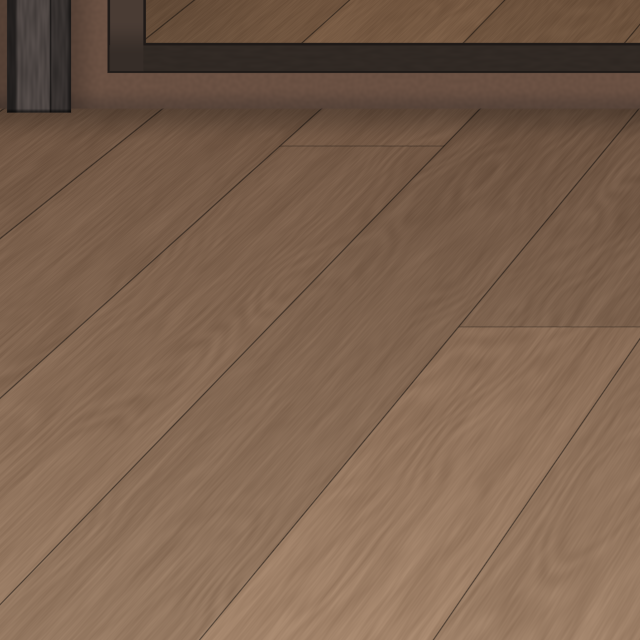
Reproduce this texture procedurally as a WebGL 2 fragment shader.

```glsl
#version 300 es
precision highp float;
uniform vec2 u_resolution;
out vec4 outColor;

float hash(vec2 p) {
  p = fract(p * vec2(0.1031, 0.1137));
  p += dot(p, p.yx + 33.33);
  return fract((p.x + p.y) * p.x * 7.13);
}

vec2 gradient(vec2 cell) {
  float angle = 6.2832 * hash(cell);
  return vec2(cos(angle), sin(angle));
}

float gradientNoise(vec2 p) {
  vec2 i = floor(p), f = p - i;
  vec2 w = f * f * f * (f * (f * 6.0 - 15.0) + 10.0);
  vec2 e = vec2(0.0, 1.0);
  float low = mix(dot(gradient(i), f), dot(gradient(i + e.yx), f - e.yx), w.x);
  float high = mix(dot(gradient(i + e), f - e), dot(gradient(i + e.yy), f - e.yy), w.x);
  return mix(low, high, w.y);
}

// Coverage of a line of given half width
float stroke(float dist, float halfWidth, float aa) {
  return 1.0 - smoothstep(halfWidth - aa, halfWidth + aa, abs(dist));
}

// Coverage of a rectangle between two corners
float box(vec2 p, vec2 a, vec2 b, float aa) {
  vec2 d = abs(p - 0.5 * (a + b)) - 0.5 * (b - a);
  return 1.0 - smoothstep(-aa, aa, max(d.x, d.y));
}

vec3 plankFloor(vec2 p, float aa) {
  // Perspective: seams meet at a far point, depth runs along the boards
  vec2 toHorizon = vec2(2.454, 2.59) - p;
  float slope = toHorizon.x / toHorizon.y;
  float across = slope / 0.141 - 0.866;
  float along = 1.0 / toHorizon.y;
  float plank = floor(across);
  float run = (along - 0.476 - 0.187 * (plank - 4.0)) / 0.3;
  float row = floor(run);
  vec2 seed = vec2(plank * 17.0 + 60.0, row * 11.0 + 90.0);

  // Light falls off toward the wall and the right
  vec3 color = mix(vec3(0.605, 0.490, 0.395), vec3(0.445, 0.340, 0.265), p.y / 0.83);
  color *= 1.02 - 0.05 * p.x * p.y;
  color *= 1.0 - 0.045 * sin(plank * 2.1 + row * 3.0);

  // Growth rings bend into arches, long fibres and short pores lie over them
  float warp = gradientNoise(vec2(across * 2.2, along * 20.0) + seed);
  warp += 0.25 * gradientNoise(vec2(across * 6.0, along * 60.0) + seed);
  float ring = sin(across * 48.0 + warp * 30.0);
  float figure = smoothstep(-0.25, 0.35, gradientNoise(vec2(across * 1.4, along * 14.0) + seed.yx));
  float fibre = gradientNoise(vec2(across * 42.0, along * 55.0) + seed);
  float pore = gradientNoise(vec2(across * 95.0, along * 190.0) + seed);
  float broad = gradientNoise(vec2(across * 7.0, along * 12.0) + seed);
  float grain = 0.026 * ring * (0.3 + figure) + 0.085 * fibre + 0.055 * pore + 0.07 * broad;
  color *= 1.0 + grain * vec3(0.85, 1.0, 1.15);

  // Long seams and staggered end joints
  float f = fract(across), r = fract(run);
  float seamDist = min(f, 1.0 - f) * 0.141 * toHorizon.y / sqrt(1.0 + slope * slope);
  float jointDist = min(r, 1.0 - r) * 0.3 * toHorizon.y * toHorizon.y;
  color *= 1.0 - 0.48 * stroke(seamDist, 0.0009, aa);
  color *= 1.0 - 0.28 * stroke(jointDist, 0.0008, aa);
  return color;
}

void main() {
  vec2 p = gl_FragCoord.xy / u_resolution;
  float aa = 0.75 / min(u_resolution.x, u_resolution.y);

  // Floor with a contact shadow under the wall
  vec3 color = plankFloor(p, aa);
  color *= 1.0 - 0.22 * smoothstep(0.775, 0.835, p.y);

  // Wall and plinth
  vec3 wall = mix(vec3(0.34, 0.265, 0.225), vec3(0.415, 0.315, 0.26), smoothstep(0.828, 0.865, p.y));
  wall *= 1.0 - 0.2 * smoothstep(0.16, 0.105, p.x);
  wall *= 1.0 + 0.05 * gradientNoise(p * 130.0);
  color = mix(color, wall, smoothstep(0.829 - aa, 0.831 + aa, p.y));

  // Dark frame around a pane reflecting the boards
  vec3 rail = vec3(0.19, 0.16, 0.14) * (1.0 + 0.08 * gradientNoise(p * vec2(40.0, 150.0)));
  vec3 stile = mix(vec3(0.21, 0.175, 0.155), vec3(0.29, 0.235, 0.205), smoothstep(0.91, 0.97, p.y));
  color = mix(color, vec3(0.12, 0.10, 0.09), box(p, vec2(0.168, 0.886), vec2(1.1, 1.1), aa));
  color = mix(color, rail, box(p, vec2(0.171, 0.889), vec2(1.1, 0.929), aa));
  color = mix(color, stile, box(p, vec2(0.172, 0.889), vec2(0.224, 1.1), aa));
  vec3 pane = plankFloor(p - vec2(0.0, 0.13), aa) * vec3(1.03, 1.02, 0.97);
  pane *= 0.88 + 0.12 * smoothstep(0.23, 0.5, p.x);
  color = mix(color, pane, box(p, vec2(0.228, 0.933), vec2(1.1, 1.1), aa));

  // Grooved grey post with dark sides
  float streak = gradientNoise(vec2(p.x * 190.0, p.y * 22.0));
  vec3 post = vec3(0.30, 0.27, 0.26) * (1.0 + 0.22 * streak);
  post *= 1.0 - 0.3 * smoothstep(0.077 - aa, 0.080 + aa, p.x);
  post *= 1.0 - 0.55 * smoothstep(0.028 + aa, 0.024 - aa, p.x);
  post *= 1.0 - 0.5 * stroke(p.x - 0.079, 0.0012, aa);
  post *= 1.0 - 0.5 * smoothstep(0.103, 0.111, p.x);
  post *= 1.0 - 0.55 * smoothstep(0.831, 0.825, p.y);
  color = mix(color, post, box(p, vec2(0.011, 0.824), vec2(0.111, 1.1), aa));

  outColor = vec4(color, 1.0);
}
```
